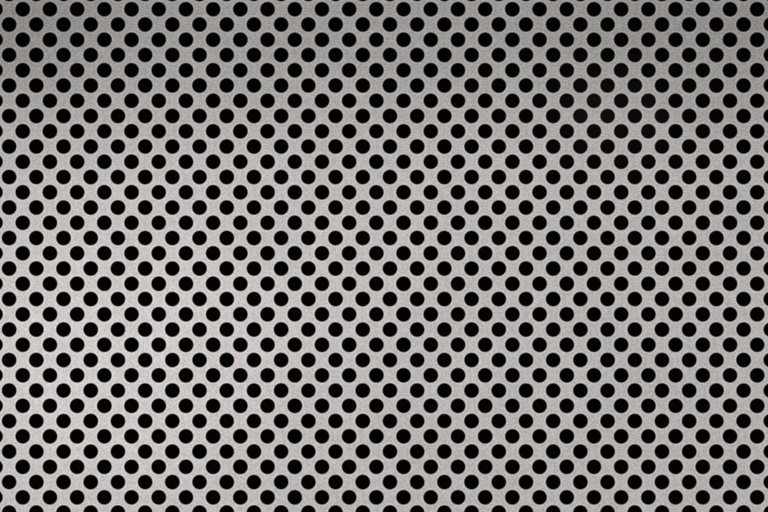
Write a WebGL 2 fragment shader that draws this texture.

```glsl
#version 300 es
precision highp float;
// Brushed grey metal sheet perforated with staggered rows of round black holes.

uniform vec2 u_resolution;
out vec4 outColor;

// Lengths are fractions of the canvas width.
const vec2 PITCH = vec2(0.03542, 0.03972);
const vec2 FIRST_HOLE = vec2(0.0296, 0.0191);
const float HOLE_RADIUS = 0.00934;
const vec3 METAL_TINT = vec3(1.02, 0.995, 0.98);
const vec3 HOLE_COLOR = vec3(0.014, 0.013, 0.010);
const vec3 BACKING_COLOR = vec3(0.075, 0.070, 0.062);

float hash(vec2 p) {
    return fract(sin(dot(p, vec2(127.1, 311.7))) * 43758.5453);
}

float valueNoise(vec2 p) {
    vec2 cell = floor(p);
    vec2 f = fract(p);
    f = f * f * (3.0 - 2.0 * f);
    float low = mix(hash(cell), hash(cell + vec2(1.0, 0.0)), f.x);
    float high = mix(hash(cell + vec2(0.0, 1.0)), hash(cell + vec2(1.0)), f.x);
    return mix(low, high, f.y);
}

// Returns the distance to the nearest hole centre, and that centre.
vec3 nearestHole(vec2 p, vec2 origin, vec2 pitch) {
    vec3 nearest = vec3(1e3, 0.0, 0.0);
    for (int i = 0; i < 2; i++) {
        vec2 start = origin + 0.5 * pitch * float(i);
        vec2 center = start + pitch * round((p - start) / pitch);
        float d = length(p - center);
        if (d < nearest.x) nearest = vec3(d, center);
    }
    return nearest;
}

float softSpot(vec2 p, vec2 center, vec2 size) {
    vec2 q = (p - center) / size;
    return exp(-dot(q, q));
}

// Broad light: bright at the lower left, fading toward the top.
float sheetLight(vec2 p, float top) {
    float light = 0.69 - 0.10 * smoothstep(0.62 * top, top, p.y);
    light += 0.11 * softSpot(p, vec2(0.12, 0.20), vec2(0.28, 0.25));
    light += 0.03 * softSpot(p, vec2(0.50, 0.32), vec2(0.30, 0.25));
    light -= 0.06 * softSpot(p, vec2(0.0, top), vec2(0.14, 0.15));
    light -= 0.05 * softSpot(p, vec2(1.0, top), vec2(0.22, 0.20));
    return light;
}

void main() {
    vec2 p = gl_FragCoord.xy / u_resolution.x;
    float top = u_resolution.y / u_resolution.x;
    vec3 hole = nearestHole(p, FIRST_HOLE, PITCH);
    float variation = hash(floor(hole.yz / PITCH * 2.0 + 0.25));
    float edge = hole.x - HOLE_RADIUS * (0.99 + 0.02 * variation);

    // Metal with fine grain and faint uneven patches.
    float grain = valueNoise(p * 520.0) - 0.5;
    float patches = valueNoise(p * 24.0) - 0.5;
    float light = sheetLight(p, top) + 0.09 * grain + 0.02 * patches;

    // Thin pale lip around each hole.
    light += 0.03 * exp(-pow((edge - 0.0018) / 0.0009, 2.0));
    vec3 metal = light * METAL_TINT;

    // A few holes at the upper right show a dim backing.
    float backing = softSpot(p, vec2(0.80, 0.77 * top), vec2(0.08, 0.07));
    vec3 inside = mix(HOLE_COLOR, BACKING_COLOR, backing * (0.3 + 0.7 * variation));

    // Soft hole edges.
    float softness = 0.0008 + 0.5 / u_resolution.x;
    outColor = vec4(mix(inside, metal, smoothstep(-softness, softness, edge)), 1.0);
}
```
